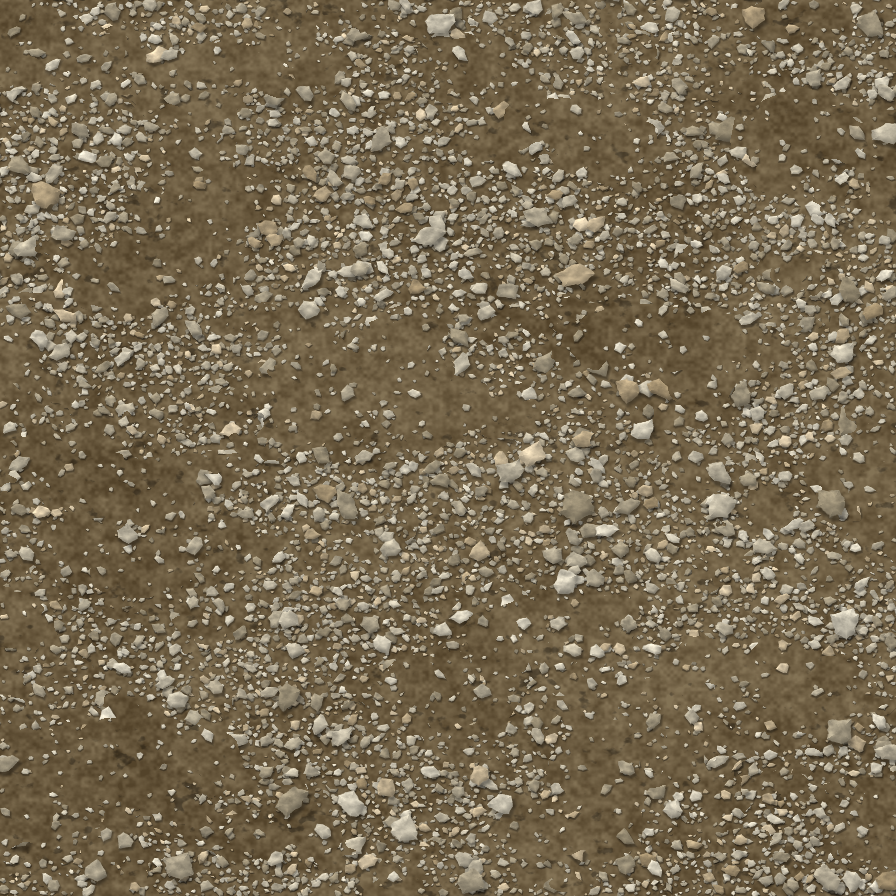
Reproduce this texture procedurally as a WebGL 1 fragment shader.

```glsl
precision highp float;
// Brown gravelly soil strewn with clusters of pale angular stones.
uniform vec2 u_resolution;

float hash(vec2 p) {
  return fract(sin(dot(p, vec2(127.1, 311.7))) * 43758.5453);
}

float noise(vec2 p) {
  vec2 i = floor(p), f = fract(p);
  f = f * f * (3.0 - 2.0 * f);
  return mix(mix(hash(i), hash(i + vec2(1.0, 0.0)), f.x),
             mix(hash(i + vec2(0.0, 1.0)), hash(i + vec2(1.0, 1.0)), f.x), f.y);
}

float fbm(vec2 p) {
  float sum = 0.0, amp = 0.5;
  for (int i = 0; i < 4; i++) {
    sum += amp * noise(p);
    p = mat2(1.6, 1.2, -1.2, 1.6) * p + 7.3;
    amp *= 0.5;
  }
  return sum / 0.9375;
}

// Damp and dry patches, crumbs and fine grit
vec3 soilColor(vec2 uv) {
  float patches = fbm(uv * 8.0 + 3.0);
  float crumbs = fbm(uv * vec2(75.0, 95.0));
  float grit = noise(uv * 260.0);
  float tone = 0.52 + 0.6 * (patches - 0.5) + 1.0 * (crumbs - 0.5) + 0.5 * (grit - 0.5);
  vec3 soil = mix(vec3(0.325, 0.262, 0.165), vec3(0.515, 0.45, 0.335), clamp(tone, 0.0, 1.0));
  float pits = smoothstep(0.68, 0.82, fbm(uv * vec2(60.0, 80.0) + 31.0));
  return soil * (1.0 - 0.3 * pits);
}

// One grid of stones, painted over the ground from back to front
vec3 addStones(vec3 ground, vec2 uv, float cells, float chance, float cluster) {
  vec2 g = uv * cells, home = floor(g);
  float blur = 0.7 * cells / min(u_resolution.x, u_resolution.y);
  float grain = fbm(uv * vec2(110.0, 150.0) + cells);
  vec2 light = vec2(-0.4, 0.92);

  for (int j = 1; j >= -1; j--) {
    for (int i = -1; i <= 1; i++) {
      vec2 id = home + vec2(float(i), float(j));
      vec2 seed = id + cells * 1.37;
      if (hash(seed) > chance * cluster) continue;

      vec2 jitter = vec2(hash(seed + 11.3), hash(seed + 23.9)) - 0.5;
      vec2 p = g - id - 0.5 - 0.7 * jitter;
      float radius = mix(0.22, 0.42, hash(seed + 37.1));
      float angle = 2.0 * (hash(seed + 41.7) - 0.5);
      mat2 turn = mat2(cos(angle), -sin(angle), sin(angle), cos(angle));
      float squash = 1.0 + 0.9 * hash(seed + 53.3);
      vec2 q = turn * p * vec2(1.0, squash);
      vec2 qShadow = turn * (p + light * radius * 0.3) * vec2(1.0, squash);
      vec2 localLight = turn * light;

      // Irregular polygon: the edge that lies farthest out also sets the facet light
      float d = -1.0, shadow = -1.0, facet = 0.0;
      for (int k = 0; k < 6; k++) {
        float r = hash(seed + float(k) * 3.7 + 61.0);
        float a = 1.0472 * (float(k) + 0.75 * r);
        vec2 n = vec2(cos(a), sin(a));
        float reach = radius * (0.76 + 0.36 * fract(r * 17.0));
        float edge = dot(q, n) - reach;
        if (edge > d) {
          d = edge;
          facet = dot(n, localLight);
        }
        shadow = max(shadow, dot(qShadow, n) - reach);
      }
      d += 0.4 * radius * (grain - 0.5);

      float shade = 1.0 - smoothstep(-0.06, 0.08 + blur, shadow);
      ground *= 1.0 - 0.34 * shade;

      float pale = hash(seed + 83.0);
      vec3 stone = mix(vec3(0.57, 0.525, 0.43), vec3(0.83, 0.805, 0.735), pale);
      stone *= mix(vec3(1.0), vec3(1.03, 0.98, 0.91), step(0.85, hash(seed + 97.0)));
      float rim = smoothstep(-0.6 * radius, -0.05 * radius, d);
      stone *= 1.0 + rim * (0.2 * facet - 0.06);
      stone *= 0.72 + 0.56 * grain;
      ground = mix(ground, stone, 1.0 - smoothstep(-blur, blur, d));
    }
  }
  return ground;
}

void main() {
  vec2 uv = gl_FragCoord.xy / min(u_resolution.x, u_resolution.y);
  vec3 color = soilColor(uv);

  // Stones gather in tight drifts, with bare soil in between
  float drift = fbm(uv * vec2(9.0, 13.0) + 12.0);
  float cluster = 0.25 + 1.75 * smoothstep(0.35, 0.66, drift);

  // Grit first, largest stones last
  color = addStones(color, uv, 140.0, 0.25, cluster);
  color = addStones(color, uv, 92.0, 0.33, cluster);
  color = addStones(color, uv, 60.0, 0.33, cluster);
  color = addStones(color, uv, 38.0, 0.2, cluster);
  color = addStones(color, uv, 24.0, 0.14, cluster);

  gl_FragColor = vec4(color, 1.0);
}
```
